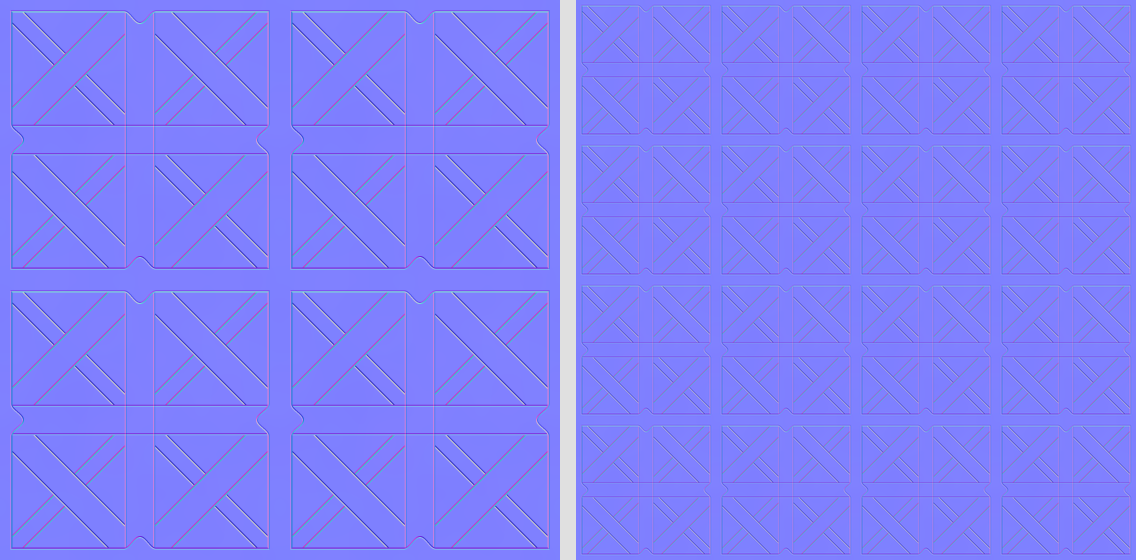
Left, the tile; right, the same tile 2 across and 2 down.
Reproduce this texture map procedurally as a WebGL 2 fragment shader.

```glsl
#version 300 es
precision highp float;

uniform vec2 u_resolution;
out vec4 outColor;

const float PI = 3.14159265;
const float REPEATS = 2.0;
const int SAMPLES = 4;

// Lengths in units of one tile
const float FRAME = 0.4596;
const float CROSS = 0.0508;
const float PANEL_CENTER = 0.2552;
const float STRUT_HALF = 0.0285;
const float BRACE_INNER = -0.0571;
const float BRACE_OUTER = 0.0429;
const float NOTCH_DEPTH = 0.0417;
const float NOTCH_HALF = 0.057;
const float WALL = 0.0038;

float hash(vec2 p) {
    return fract(sin(dot(p, vec2(127.1, 311.7))) * 43758.5453);
}

// Value noise that wraps after a whole number of cells
float wrapNoise(vec2 uv, float cells, float seed) {
    vec2 p = uv * cells;
    vec2 i = floor(p);
    vec2 f = fract(p);
    f = f * f * (3.0 - 2.0 * f);
    vec2 lo = mod(i, cells) + seed;
    vec2 hi = mod(i + 1.0, cells) + seed;
    float bottom = mix(hash(lo), hash(vec2(hi.x, lo.y)), f.x);
    float top = mix(hash(vec2(lo.x, hi.y)), hash(hi), f.x);
    return mix(bottom, top, f.y) - 0.5;
}

// Two opposed walls of a groove at d = 0; the far wall has its own strength
vec2 groove(float d, vec2 dir, float steepness, float farWall) {
    float inWall = step(abs(d), WALL);
    return dir * steepness * inWall * (d < 0.0 ? 1.0 : -farWall);
}

// Distance to a frame side with a notch (x), and its slope along the side (y)
vec2 notchedSide(float across, float along) {
    float t = min(along / NOTCH_HALF, 1.0);
    float depth = NOTCH_DEPTH * (0.5 + 0.5 * cos(PI * t));
    float slope = -0.5 * PI * NOTCH_DEPTH / NOTCH_HALF * sin(PI * t);
    return vec2((across - FRAME + depth) / length(vec2(1.0, slope)), slope);
}

// Diagonal brace over a narrower strut, in one mirrored panel
vec2 panelSlope(vec2 q) {
    vec2 radial = vec2(1.0, 1.0) * inversesqrt(2.0);
    vec2 side = vec2(1.0, -1.0) * inversesqrt(2.0);
    float s = dot(q, radial);
    float t = dot(q, side);
    vec2 slope = groove(s - BRACE_OUTER, radial, 1.5, 0.85);
    slope += groove(BRACE_INNER - s, -radial, 1.5, 0.85);
    if (s > BRACE_OUTER + WALL || s < BRACE_INNER - WALL) {
        slope += groove(abs(t) - STRUT_HALF, side * sign(t), 1.6, 0.7);
    }
    return slope;
}

vec2 tileSlope(vec2 p) {
    vec2 mirror = vec2(p.x < 0.0 ? -1.0 : 1.0, p.y < 0.0 ? -1.0 : 1.0);
    vec2 a = abs(p);

    // Frame outline
    vec2 sideX = notchedSide(a.x, a.y);
    vec2 sideY = notchedSide(a.y, a.x);
    bool useX = sideX.x > sideY.x;
    float frame = max(sideX.x, sideY.x);
    vec2 outward = normalize(useX ? vec2(1.0, sideX.y) : vec2(sideY.y, 1.0));
    vec2 slope = groove(frame, outward * mirror, 1.0, 0.55);

    // Cross bars and panels
    if (frame < -WALL) {
        vec2 bar = (a - CROSS) * mirror;
        slope += groove(bar.x, vec2(1.0, 0.0), 1.0, 0.5);
        slope += groove(-bar.y, vec2(0.0, -1.0), 1.0, 0.5);
        if (min(a.x, a.y) > CROSS + WALL) {
            slope += panelSlope(a - PANEL_CENTER) * mirror;
        }
    }
    return slope;
}

// Faint unevenness of the surface
vec2 unevenSlope(vec2 uv) {
    vec2 broad = vec2(wrapNoise(uv, 5.0, 3.0), wrapNoise(uv, 5.0, 17.0));
    vec2 fine = vec2(wrapNoise(uv, 11.0, 31.0), wrapNoise(uv, 11.0, 47.0));
    return 0.03 * broad + 0.015 * fine;
}

vec3 normalColor(vec2 slope) {
    return 0.5 + 0.5 * normalize(vec3(slope, 1.0));
}

void main() {
    // Average sub-samples for smooth edges
    vec3 total = vec3(0.0);
    for (int j = 0; j < SAMPLES; j++) {
        for (int i = 0; i < SAMPLES; i++) {
            vec2 offset = (vec2(i, j) + 0.5) / float(SAMPLES) - 0.5;
            vec2 uv = fract((gl_FragCoord.xy + offset) / u_resolution * REPEATS);
            total += normalColor(tileSlope(uv - 0.5) + unevenSlope(uv));
        }
    }
    outColor = vec4(total / float(SAMPLES * SAMPLES), 1.0);
}
```
